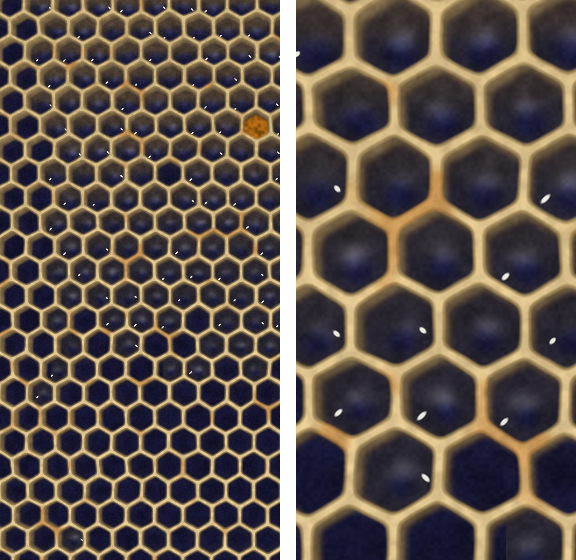
Left, the full canvas; right, a detail of the centre.
Reproduce this pattern procedurally as a Shadertoy shader.

```glsl
// Honeycomb seen from above: wax rims, receding walls, dark empty and glossy filled cells.

const vec2  ORIGIN     = vec2(0.5026, 0.1615);  // centre of cell (0, 0), canvas widths
const vec2  PITCH      = vec2(0.1023, 0.1006);  // cell size, canvas widths
const float ROW        = 0.8660254;             // row spacing, cell units
const float RIM        = 0.062;                 // half width of a wax rim, cell units
const float FLOOR_SIZE = 0.43;                  // apothem of the cell floor
const vec2  VIEW_POINT = vec2(0.85, 0.35);      // where cells are seen straight on
const vec2  PARALLAX   = vec2(0.21, 0.115);     // floor shift per canvas width
const vec2  POLLEN_KEY = vec2(8.0, 16.0);       // half column and row of the pollen cell

const vec3 NAVY   = vec3(0.075, 0.075, 0.185);
const vec3 SLATE  = vec3(0.17, 0.16, 0.21);
const vec3 UMBER  = vec3(0.29, 0.235, 0.19);
const vec3 BROWN  = vec3(0.43, 0.36, 0.25);
const vec3 TAN    = vec3(0.64, 0.54, 0.35);
const vec3 CREAM  = vec3(0.88, 0.78, 0.57);
const vec3 AMBER  = vec3(0.72, 0.45, 0.17);
const vec3 POLLEN = vec3(0.60, 0.36, 0.06);
const vec3 GLINT  = vec3(0.92, 0.92, 0.88);

float hash(vec2 p) {
    vec3 q = fract(vec3(p.xyx) * 0.1031);
    q += dot(q, q.yzx + 33.33);
    return fract((q.x + q.y) * q.z);
}

float noise(vec2 p) {
    vec2 i = floor(p), f = fract(p);
    f = f * f * (3.0 - 2.0 * f);
    return mix(mix(hash(i), hash(i + vec2(1, 0)), f.x),
               mix(hash(i + vec2(0, 1)), hash(i + vec2(1, 1)), f.x), f.y);
}

// Apothem of the rounded, pointy-top hexagon through p
float hexRadius(vec2 p) {
    vec3 a = abs(vec3(p.x, 0.5 * p.x + ROW * p.y, 0.5 * p.x - ROW * p.y));
    float m = max(max(a.x, a.y), max(a.z, 1e-4));
    a = pow(a / m, vec3(14.0));
    return m * pow(a.x + a.y + a.z, 1.0 / 14.0);
}

// Offset from the nearest cell centre, out of two interleaved grids
vec2 hexLocal(vec2 p) {
    vec2 s = vec2(1.0, 2.0 * ROW);
    vec2 a = mod(p + 0.5 * s, s) - 0.5 * s;
    vec2 b = mod(p, s) - 0.5 * s;
    return dot(a, a) < dot(b, b) ? a : b;
}

// Glossy liquid: umber above, a dark dome with a pale sheen, small glints
vec3 liquid(vec2 q, vec2 key, float height) {
    float r1 = hash(key + 11.3), r2 = hash(key + 27.9);
    vec3 col = mix(SLATE * 0.85, UMBER, smoothstep(-0.05, 0.32, q.y) * height);
    float dome = length((q - vec2(0.0, -0.12)) * vec2(1.0, 1.15));
    col = mix(NAVY * 1.15, col, smoothstep(0.12, 0.36, dome + 0.1 * (1.0 - height)));
    vec2 sheen = (q - vec2(0.1 * (r1 - 0.5), 0.04)) / vec2(0.16, 0.13);
    col += 0.15 * exp(-dot(sheen, sheen)) * (0.4 + r2);
    col *= 0.85 + 0.3 * noise(q * 7.0 + key * 3.7);
    float side = r1 < 0.6 ? -1.0 : 1.0;
    vec2 g = q - vec2(side * (0.22 + 0.08 * r2), -0.20 + 0.22 * r1);
    g = vec2(g.x + side * g.y, g.y - side * g.x) * 0.707;
    float spot = 1.0 - smoothstep(0.6, 1.3, length(g / vec2(0.028, 0.045 + 0.03 * r2)));
    return mix(col, GLINT, spot * step(0.42, hash(key + 5.1)));
}

void mainImage(out vec4 fragColor, in vec2 fragCoord) {
    vec2 uv = fragCoord / iResolution.x;
    float aa = 1.2 / (iResolution.x * PITCH.x);

    // Slightly irregular lattice, a little wider towards the top
    vec2 p = (uv - ORIGIN) / PITCH;
    p.x *= 1.014 - 0.0145 * uv.y;
    p += 0.09 * (vec2(noise(p * 0.9 + 4.0), noise(p * 0.9 + 31.0)) - 0.5);
    vec2 local = hexLocal(p);
    vec2 id = p - local;
    vec2 key = vec2(round(id.x * 2.0), round(id.y / ROW));
    vec2 centre = ORIGIN + id * PITCH;
    float rnd = hash(key + 50.0);
    float height = smoothstep(0.75, 1.75, centre.y);

    // Floor, either empty or filled
    vec2 shift = (VIEW_POINT - centre) * PARALLAX;
    shift.x = max(shift.x, -0.01);
    shift.y = min(shift.y, 0.02);
    vec2 q = local - shift;
    vec3 col = NAVY * (0.8 + 0.4 * noise(q * 4.0 + key * 5.0));
    col = mix(col, SLATE, 0.35 * rnd * smoothstep(0.1, 0.4, length(q)));
    float edgeLine = 0.95 - 0.25 * uv.x + 0.25 * (noise(centre * 5.0) - 0.5);
    float chance = smoothstep(edgeLine - 0.22, edgeLine + 0.22, centre.y)
                 * smoothstep(0.06, 0.24, centre.x);
    if (rnd < chance * 0.96 + 0.03) col = liquid(q, key, height);
    if (key == POLLEN_KEY) col = POLLEN * (0.75 + 0.5 * noise(q * 9.0));

    // Walls between floor and rim
    float radius = hexRadius(local);
    float depth = hexRadius(q) - FLOOR_SIZE;
    float wall = smoothstep(-0.07, 0.035, depth);
    vec3 wallCol = mix(UMBER, BROWN, smoothstep(-0.03, 0.08, depth));
    wallCol = mix(wallCol, TAN, 0.65 * smoothstep(0.04, 0.24, depth));
    wallCol *= 0.88 + 0.24 * noise(p * 6.0);
    col = mix(col, wallCol, wall);

    // Wax rim: tan shoulders, cream ridge, amber stains
    float toEdge = 0.5 - radius;
    float width = RIM + 0.022 * (noise(p * 3.3) - 0.5);
    float shoulder = 1.0 - smoothstep(width - aa, width + aa + 0.02, toEdge);
    float ridge = 1.0 - smoothstep(width * 0.35, width * 0.95, toEdge);
    vec3 rimCol = mix(TAN, CREAM, ridge * (0.95 - 0.25 * height));
    rimCol = mix(rimCol, AMBER, 0.55 * smoothstep(0.68, 0.95, noise(p * 1.7 + 9.0)));
    rimCol *= 0.93 + 0.14 * noise(p * 9.0);
    col = mix(col, rimCol, shoulder);

    // Fine grain
    col += 0.035 * (noise(uv * 230.0) - 0.5);
    fragColor = vec4(clamp(col, 0.0, 1.0), 1.0);
}
```
